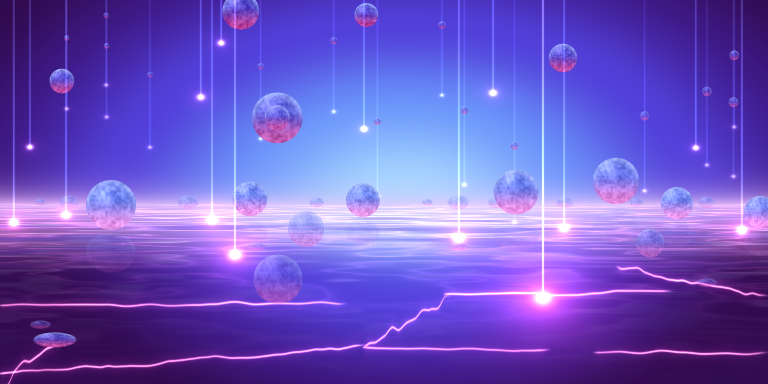
A Shadertoy shader for this background:

```glsl
// Glass orbs and hanging threads of light over a glossy violet sea at dusk.
// A radial colour ramp lights sky and water; contour noise in log depth makes
// the ripples, and loops add orbs, threads with flares, and glowing cracks.

const float HORIZON = 0.469;
const float SUN_X = 1.05;
const float RIPPLE_DENSITY = 11.0;
const float THREAD_WIDTH = 0.0024;
const vec3 CORE = vec3(0.64, 0.84, 1.00);
const vec3 AZURE = vec3(0.41, 0.57, 0.98);
const vec3 INDIGO = vec3(0.32, 0.25, 0.85);
const vec3 VIOLET = vec3(0.25, 0.11, 0.56);
const vec3 PLUM = vec3(0.19, 0.04, 0.31);
const vec3 ORCHID = vec3(0.93, 0.60, 0.94);
const vec3 PALE = vec3(0.84, 0.85, 1.00);
const vec3 MAGENTA = vec3(1.00, 0.30, 0.75);

// Large orbs: centre and radius; the first seven sit near the waterline.
const int ORBS = 15;
const vec3 ORB[ORBS] = vec3[ORBS](
    vec3(.289, .466, .065), vec3(.651, .482, .045), vec3(.945, .479, .044),
    vec3(1.344, .50, .058), vec3(1.604, .529, .06), vec3(1.763, .471, .042),
    vec3(1.98, .448, .042), vec3(.722, .693, .066), vec3(.627, .971, .048),
    vec3(.954, .961, .031), vec3(.161, .789, .032), vec3(1.466, .849, .037),
    vec3(.797, .404, .047), vec3(.724, .273, .064), vec3(1.693, .367, .037));

// Main threads: x, height of the lower end, flare strength.
const int THREADS = 14;
const vec3 THREAD[THREADS] = vec3[THREADS](
    vec3(.036, .42, .25), vec3(.078, .617, .08), vec3(.172, .44, .2),
    vec3(.523, .747, .13), vec3(.552, .427, .25), vec3(.576, .888, .1),
    vec3(.612, .336, .5), vec3(.948, .664, .08), vec3(1.195, .38, .35),
    vec3(1.284, .758, .13), vec3(1.414, .224, 1.), vec3(1.469, .406, .25),
    vec3(1.812, .615, .08), vec3(1.932, .40, .3));

// Cracks of light on the water: start and end points.
const int CRACKS = 8;
const vec4 CRACK[CRACKS] = vec4[CRACKS](
    vec4(0., .203, .90, .214), vec4(0., .022, .95, .095),
    vec4(.95, .095, 1.43, .088), vec4(.95, .098, 1.17, .232),
    vec4(1.16, .235, 1.75, .237), vec4(1.55, .081, 2., .083),
    vec4(1.61, .305, 2., .227), vec4(0., .0, .16, .12));

float hash(vec2 p) {
    vec3 q = fract(p.xyx * 0.1031);
    q += dot(q, q.yzx + 33.33);
    return fract((q.x + q.y) * q.z);
}

float noise(vec2 p) {
    vec2 i = floor(p), f = fract(p);
    f = f * f * (3.0 - 2.0 * f);
    return mix(mix(hash(i), hash(i + vec2(1, 0)), f.x),
               mix(hash(i + vec2(0, 1)), hash(i + vec2(1, 1)), f.x), f.y);
}

vec3 duskRamp(float r) {
    vec3 c = mix(CORE, AZURE, smoothstep(0.05, 0.42, r));
    c = mix(c, INDIGO, smoothstep(0.34, 0.66, r));
    c = mix(c, VIOLET, smoothstep(0.64, 0.93, r));
    return mix(c, PLUM, smoothstep(0.85, 1.15, r));
}

vec3 backdrop(vec2 p) {
    float d = p.y - HORIZON, depth = max(-d, 0.0);
    vec2 q = vec2((p.x - SUN_X) / 1.15, d / (d > 0.0 ? 0.72 : 0.72));
    vec3 c = duskRamp(length(q) + 0.29 * smoothstep(0.0, 0.1, depth));
    float centre = exp(-pow((p.x - SUN_X) / 0.75, 2.0));
    if (d < 0.0) {
        // Ripples thin out towards the horizon.
        float v = log(depth + 0.02) * RIPPLE_DENSITY;
        float broad = noise(vec2(p.x * 4.0, v));
        float fine = noise(vec2(p.x * 9.0 + 5.0, v * 2.1));
        float ridge = pow(1.0 - abs(2.0 * mix(broad, fine, 0.4) - 1.0), 6.0);
        float sheen = 1.0 - smoothstep(0.02, 0.2, depth);
        c = mix(c, mix(ORCHID, PALE, centre), sheen * (0.45 + 0.3 * centre));
        c = mix(c, PALE, smoothstep(0.5, 0.85, fine) * 0.5 * exp(-depth * 9.0));
        c = mix(c, INDIGO, smoothstep(0.55, 0.9, broad) * 0.5 * smoothstep(0.01, 0.06, depth) * sheen);
        c += vec3(0.6, 0.35, 0.5) * ridge * exp(-depth * 9.0);
    }
    vec3 haze = mix(ORCHID, PALE, 0.4 + 0.4 * centre);
    return mix(c, haze, 0.9 * exp(-abs(d) * 28.0));
}

void paintOrb(inout vec3 c, vec2 p, vec3 orb, float squash, float alpha) {
    vec2 q = (p - orb.xy) / (orb.z * vec2(1.0, squash));
    float d = length(q);
    float mask = clamp((1.0 - d) * orb.z * squash * iResolution.y + 0.5, 0.0, 1.0);
    float rim = pow(min(d, 1.0), 4.0);
    float low = exp(-abs(orb.y - HORIZON) * 5.0);
    vec3 base = mix(MAGENTA * 0.75, ORCHID, low);
    vec3 crown = mix(INDIGO * 0.9, AZURE, 0.75 * low);
    vec3 body = mix(base, crown, smoothstep(-0.85, 0.35, q.y));
    body = mix(body, mix(AZURE, PALE, 0.55), rim * smoothstep(-0.5, 0.7, q.y));
    body += 0.16 * (noise(q * 5.0 + orb.xy * 40.0) + noise(q.yx * 11.0 + 7.0) - 1.0);
    body += 0.22 * exp(-8.0 * dot(q - vec2(-0.3, 0.45), q - vec2(-0.3, 0.45)));
    c = mix(c, body, mask * alpha);
}

vec3 threadLight(vec2 p, vec3 thread) {
    vec2 q = p - thread.xy;
    float s = thread.z, d = length(q * vec2(0.8, 1.0));
    float line = exp(-pow(q.x / THREAD_WIDTH, 2.0)) * smoothstep(-0.01, 0.01, q.y);
    vec3 light = mix(AZURE, PALE, s) * line * (0.32 + 0.45 * s) * exp(-q.y * 0.8);
    light += MAGENTA * 0.95 * min(1.0, s + 0.3) * exp(-d / (0.062 * s + 0.004));
    return light + exp(-d * d / (0.00028 * s + 0.000015));
}

vec3 crackLight(vec2 p, vec4 k) {
    float slope = (k.w - k.y) / (k.z - k.x);
    float wobble = (noise(vec2(p.x * 18.0, k.y * 90.0)) - 0.5) * 0.014
                 + (noise(vec2(p.x * 50.0, k.w * 90.0)) - 0.5) * 0.05 * abs(slope);
    float d = (p.y - k.y - slope * (p.x - k.x) - wobble) / sqrt(1.0 + slope * slope);
    float span = smoothstep(k.x - 0.01, k.x + 0.01, p.x)
               * (1.0 - smoothstep(k.z - 0.03, k.z + 0.01, p.x));
    float heat = 0.55 + 0.45 * noise(vec2(p.x * 9.0, k.y * 50.0));
    return span * heat * (vec3(1.0, 0.68, 0.7) * exp(-pow(d / 0.0027, 2.0))
                        + MAGENTA * 0.22 * exp(-abs(d) / 0.010));
}

void mainImage(out vec4 fragColor, in vec2 fragCoord) {
    vec2 p = fragCoord / iResolution.xy * vec2(2.0, 1.0);
    vec3 c = backdrop(p);
    for (int i = 0; i < CRACKS; i++) c += crackLight(p, CRACK[i]);

    // Scattered far domes, floating discs, beads and fine threads.
    for (int i = 0; i < 14; i++) {
        float n = float(i), a = hash(vec2(n, 3.0)), b = hash(vec2(n, 8.0));
        float x = (n + a) / 7.0;
        paintOrb(c, p, vec3(x, HORIZON + 0.004, 0.012 + 0.016 * b), 0.7, 0.4);
        if (i % 4 == 0) paintOrb(c, p, vec3(x, 0.12 + 0.25 * b, 0.026), 0.4, 0.45);
        paintOrb(c, p, vec3(2.0 * b, 0.6 + 0.38 * a, 0.006 + 0.007 * b), 1.0, 0.6);
        c += 0.45 * threadLight(p, vec3(2.0 * b, 0.4 + 0.4 * a, 0.02));
    }

    // Large orbs; waterline ones cast a faint reflection, low ones are glassy.
    for (int i = 0; i < ORBS; i++) {
        vec3 orb = ORB[i];
        if (i < 7) paintOrb(c, p, orb - vec3(0.0, 1.9 * orb.z, 0.0), 0.8, 0.15);
        paintOrb(c, p, orb, 1.0, i < 12 ? 0.9 : 0.5);
        if (i == 7) paintOrb(c, p, orb * vec3(1.0, 1.0, 0.5), 1.0, 0.8);
    }
    paintOrb(c, p, vec3(0.143, 0.115, 0.055), 0.35, 0.8);
    for (int i = 0; i < THREADS; i++) c += threadLight(p, THREAD[i]);
    fragColor = vec4(clamp(c, 0.0, 1.0), 1.0);
}
```
